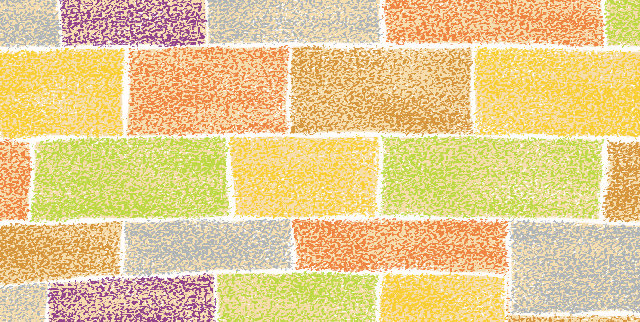
Give the GLSL for this pattern, as a WebGL 2 fragment shader.

```glsl
#version 300 es
precision highp float;
// A hand-drawn wall of crayon-shaded bricks on tan paper, five courses high.
// Curved course lines and per-course joints give each brick; gradient noise
// thresholded by crayon pressure gives the waxy specks and chalk mortar.

uniform vec2 u_resolution;
out vec4 fragColor;

// Lengths are in canvas heights.
const vec4 COURSE_Y = vec4(0.846, 0.567, 0.305, 0.110); // course lines at the sides
const vec4 COURSE_BOW = vec4(0.014, 0.013, 0.018, 0.048); // their rise at the centre
const float STEP_X = 1.575;       // the lowest line drops right of here
const float STEP_Y = 0.026;
const float MORTAR_HALF = 0.0070;
const float MORTAR_VARIATION = 0.009;
const float JOINT_WOBBLE = 0.016;
const vec2 GRAIN_FREQ = vec2(104.0, 142.0);
const vec2 STROKE_FREQ = vec2(2.0, 22.0);
const float PRESSURE = -0.01;
const float PRESSURE_VARIATION = 0.10;
const float WAX_OPACITY = 0.86;
const float OVERSHOOT = 0.013;    // how far crayon strays over the mortar

const vec3 PAPER = vec3(0.965, 0.866, 0.680);
const vec3 CHALK = vec3(0.995, 0.992, 0.985);
const vec3 CRAYON[6] = vec3[6](
    vec3(0.64, 0.68, 0.72),   // 0 grey
    vec3(0.51, 0.16, 0.52),   // 1 purple
    vec3(0.93, 0.46, 0.18),   // 2 orange
    vec3(0.70, 0.85, 0.20),   // 3 green
    vec3(0.975, 0.80, 0.12),  // 4 yellow
    vec3(0.82, 0.54, 0.16));  // 5 ochre

// Joint positions of each course, top to bottom; 9 lies off the canvas.
const vec4 JOINTS[5] = vec4[5](
    vec4(0.190, 0.644, 1.193, 1.871),
    vec4(0.389, 0.902, 1.474, 9.0),
    vec4(0.098, 0.714, 1.178, 1.871),
    vec4(0.379, 0.907, 1.578, 9.0),
    vec4(0.147, 0.670, 1.180, 1.575));

// Crayon of each brick, five per course.
const int BRICK_CRAYON[25] = int[25](
    0, 1, 0, 2, 3,
    4, 2, 5, 4, 4,
    2, 3, 4, 3, 5,
    5, 0, 2, 0, 0,
    0, 1, 3, 4, 5);

uint hash(ivec2 cell) {
    uint h = uint(cell.x) * 1597334u ^ uint(cell.y) * 3812015u;
    h = (h ^ (h >> 15u)) * 2246822u + 12345u;
    h = (h ^ (h >> 13u)) * 3266489u;
    return h ^ (h >> 16u);
}

vec2 gradientAt(vec2 cell) {
    float angle = float(hash(ivec2(cell)) & 1023u) * 6.28318 / 1024.0;
    return vec2(cos(angle), sin(angle));
}

float gradientNoise(vec2 p) {
    vec2 i = floor(p), f = p - i;
    vec2 w = f * f * f * (f * (f * 6.0 - 15.0) + 10.0);
    vec2 e = vec2(1.0, 0.0);
    float low = mix(dot(gradientAt(i), f), dot(gradientAt(i + e.xy), f - e.xy), w.x);
    float high = mix(dot(gradientAt(i + e.yx), f - e.yx), dot(gradientAt(i + e.xx), f - e.xx), w.x);
    return mix(low, high, w.y);
}

// Paper tooth: specks warped by a coarser noise.
float paperGrain(vec2 p) {
    vec2 q = p * GRAIN_FREQ;
    q += 0.9 * gradientNoise(q * 0.5 + 31.0);
    return gradientNoise(q) + 0.45 * gradientNoise(q * 1.7 + 57.0);
}

void main() {
    vec2 p = gl_FragCoord.xy / u_resolution.y;
    float pixel = 1.0 / u_resolution.y;

    // Course: count the lines above this point
    float arch = 1.0 - (p.x - 1.0) * (p.x - 1.0);
    vec4 lines = COURSE_Y + COURSE_BOW * arch;
    if (p.x > STEP_X) lines.w = STEP_Y;
    int course = 0;
    float mortarDist = 9.0;
    for (int i = 0; i < 4; i++) {
        float dy = p.y - lines[i] - 0.007 * gradientNoise(vec2(p.x * 5.0, float(i) * 5.3));
        if (dy < 0.0) course++;
        mortarDist = min(mortarDist, abs(dy));
    }

    // Brick: count the joints to the left in this course
    int brick = 0;
    for (int i = 0; i < 4; i++) {
        float seed = float(course * 7 + i * 3) + 0.4;
        float dx = p.x - JOINTS[course][i] - JOINT_WOBBLE * gradientNoise(vec2(p.y * 4.0, seed));
        if (dx > 0.0) brick++;
        mortarDist = min(mortarDist, abs(dx));
    }
    int id = course * 5 + brick;
    float variation = float(hash(ivec2(id + 3, 17)) & 255u) / 255.0;

    // Crayon: pressure varies by brick, stroke and patch, and fades at the rim
    float halfWidth = MORTAR_HALF + MORTAR_VARIATION * gradientNoise(p * 6.0 + 9.0);
    float edge = mortarDist - halfWidth;
    float stroke = gradientNoise(p * STROKE_FREQ + float(id) * 3.7);
    float patchy = gradientNoise(p * 5.0 + float(id) * 1.3);
    float pressure = PRESSURE + PRESSURE_VARIATION * (variation - 0.5) + 0.22 * stroke + 0.16 * patchy;
    float ragged = 0.012 * gradientNoise(p * 14.0 + float(id));
    float rim = smoothstep(-OVERSHOOT, 0.008, edge + ragged);
    float soft = max(0.22 * GRAIN_FREQ.y * pixel, 0.07);
    float grain = paperGrain(p);
    float wax = smoothstep(-soft, soft, grain + pressure - 0.55 * (1.0 - rim));

    // Chalk: solid mortar, a crumbly fringe and rubbed patches
    float dust = paperGrain(p + 4.3);
    float mortar = 1.0 - smoothstep(-pixel, pixel, edge + 0.003 * dust);
    float rubbed = 0.45 * gradientNoise(p * vec2(4.0, 9.0) + 23.0) - 0.42;
    rubbed += 0.25 * (1.0 - smoothstep(0.0, 0.02, edge));
    float specks = smoothstep(-soft, soft, dust + rubbed);

    vec3 color = PAPER + 0.012 * gradientNoise(p * 3.0);
    color = mix(color, CHALK, max(mortar, specks));
    color = mix(color, CRAYON[BRICK_CRAYON[id]], WAX_OPACITY * wax * (1.0 - 0.35 * specks));
    fragColor = vec4(color, 1.0);
}
```
